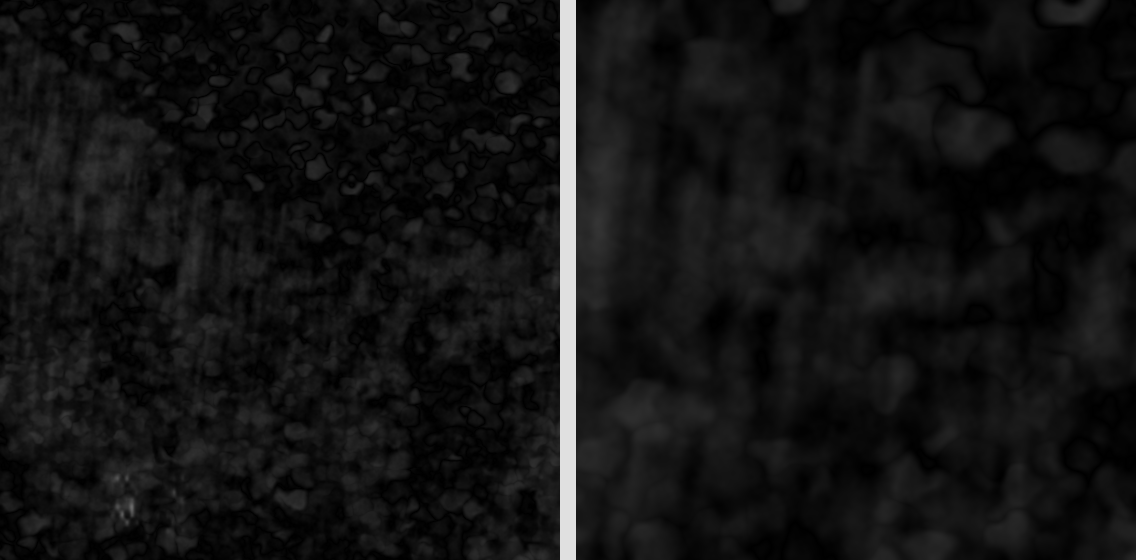
Left: the whole. Right: its middle third, enlarged.
Write a Shadertoy shader that draws this texture.

```glsl
float hash(vec2 p) {
    return fract(sin(dot(p, vec2(127.1, 311.7))) * 43758.5453);
}

float noise(vec2 p) {
    vec2 i = floor(p), f = fract(p);
    f = f * f * (3.0 - 2.0 * f);
    return mix(mix(hash(i), hash(i + vec2(1, 0)), f.x),
               mix(hash(i + vec2(0, 1)), hash(i + vec2(1, 1)), f.x), f.y);
}

float fbm(vec2 p) {
    float sum = 0.0, amp = 0.53;
    for (int i = 0; i < 4; i++) {
        sum += amp * noise(p);
        p = mat2(1.6, 1.2, -1.2, 1.6) * p + 7.3;
        amp *= 0.5;
    }
    return sum;
}

// Scattered soft pebbles of uneven size and brightness
float pebbles(vec2 p) {
    p += 0.6 * (vec2(noise(p * 2.1), noise(p * 2.1 + 31.0)) - 0.5);
    vec2 cell = floor(p);
    float best = 0.0;
    for (int y = -1; y <= 1; y++)
    for (int x = -1; x <= 1; x++) {
        vec2 id = cell + vec2(x, y);
        vec2 centre = id + 0.15 + 0.7 * vec2(hash(id), hash(id + 19.0));
        float radius = mix(0.45, 0.75, hash(id + 43.0));
        float tone = mix(0.15, 1.0, hash(id + 71.0));
        float d = length((p - centre) * vec2(0.9, 1.1));
        best = max(best, tone * (1.0 - smoothstep(radius - 0.42, radius, d)));
    }
    return best;
}

// Where the streaked surface gives way to dark gaps
float hollows(vec2 p) {
    vec2 q = p + 0.26 * (vec2(fbm(p * 8.0), fbm(p * 8.0 + 50.0)) - 0.5);
    float edge = mix(0.93, 0.60, smoothstep(0.05, 0.5, q.x));
    float top = smoothstep(edge - 0.12, edge + 0.10, q.y);
    float column = exp(-pow((q.x - 0.80 + 0.06 * q.y) / 0.055, 2.0))
                 * (1.0 - smoothstep(0.42, 0.52, q.y));
    float base = 0.65 * (1.0 - smoothstep(0.04, 0.30, q.y))
               * (1.0 - smoothstep(0.5, 0.75, q.x));
    float pits = 0.7 * smoothstep(0.56, 0.75, fbm(p * vec2(17.0, 10.0) + 11.0));
    return clamp(max(max(top, column), max(base, pits)), 0.0, 1.0);
}

float glow(vec2 p, vec2 centre, vec2 size) {
    vec2 d = (p - centre) / size;
    return exp(-dot(d, d));
}

void mainImage(out vec4 fragColor, in vec2 fragCoord) {
    vec2 p = fragCoord / iResolution.xy;
    float hollow = hollows(p);

    // Near-vertical streaks, leaning slightly right and fading downwards
    vec2 s = vec2(p.x - 0.1 * p.y + 0.012 * noise(p * 9.0), p.y);
    float streak = 0.55 * noise(s * vec2(60.0, 8.0))
                 + 0.45 * noise(s * vec2(120.0, 18.0) + 5.0);
    float streakAmount = mix(0.07, 0.14, smoothstep(0.15, 0.6, p.y));

    // Mottled surface
    float mottle = fbm(p * 36.0 + 3.0) - 0.5;
    float broad = fbm(p * 6.0 + 20.0) - 0.5;
    float surface = 0.108 + streakAmount * (streak - 0.5) + 0.17 * mottle + 0.10 * broad;
    surface += mix(0.085, 0.035, smoothstep(0.3, 0.65, p.y)) * (pebbles(p * 36.0 + 9.0) - 0.5);

    // Pale ledge and upright ridge
    surface += 0.035 * glow(p, vec2(0.43, 0.545 - 0.15 * (p.x - 0.43)), vec2(0.08, 0.012));
    surface += 0.045 * glow(p, vec2(0.745, 0.56), vec2(0.018, 0.07));

    // Pebbles over black; the fold at zero draws thin dark outlines
    float gap = -0.040 + 0.19 * pebbles(p * 25.0) + 0.15 * mottle + 0.08 * broad;
    float tone = abs(mix(surface, gap, hollow));

    // Small bright glints near the bottom
    float glint = glow(p, vec2(0.22, 0.11), vec2(0.018, 0.04))
                + 0.8 * glow(p, vec2(0.32, 0.13), vec2(0.01, 0.025))
                + 0.3 * glow(p, vec2(0.28, 0.06), vec2(0.05, 0.03));
    tone += 0.65 * glint * pow(noise(p * vec2(110.0, 75.0)), 2.5);

    fragColor = vec4(vec3(tone), 1.0);
}
```
